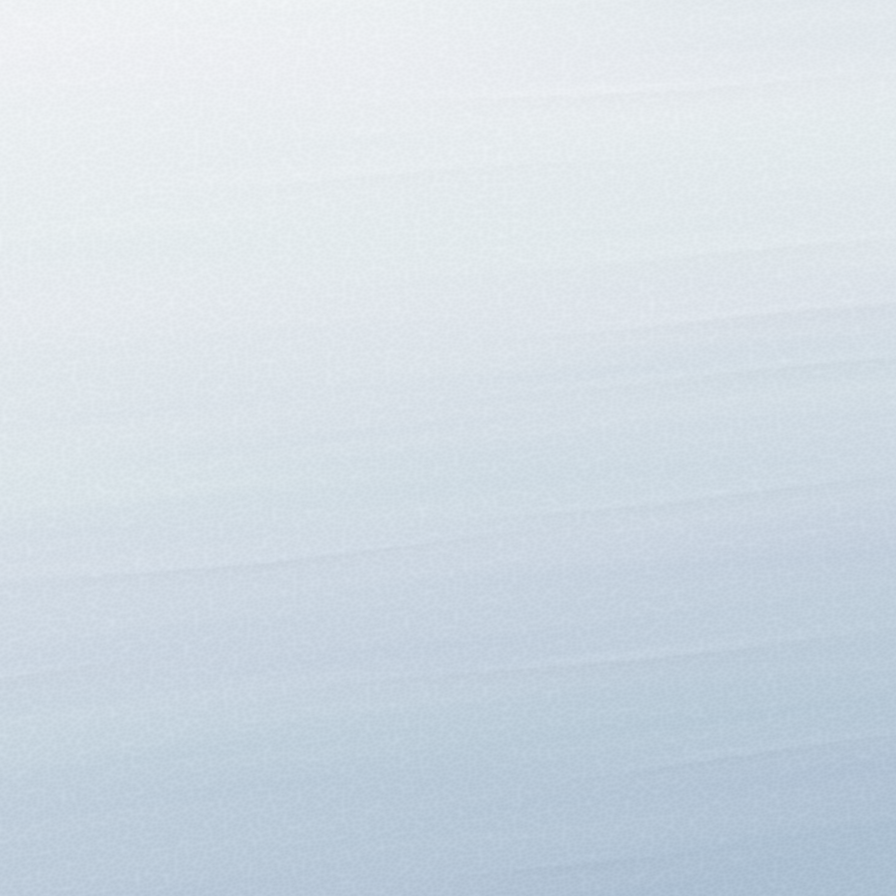
Give the GLSL for this texture, as a WebGL 2 fragment shader.

```glsl
#version 300 es
precision highp float;
// A pale snow slope in soft daylight, fading from warm white to blue shade.
// A colour ramp is bent by layered sines into wind streaks, then scored
// with faint one-sided creases and roughened by cellular grain.
uniform vec2 u_resolution;
out vec4 fragColor;

const vec3 SHADE = vec3(0.698, 0.770, 0.836);
const vec3 MID   = vec3(0.810, 0.853, 0.893);
const vec3 LIGHT = vec3(0.882, 0.910, 0.927);
const vec3 GLOW  = vec3(0.945, 0.954, 0.962);
const vec3 RAMP_STOPS = vec3(0.40, 0.67, 1.12);  // levels of MID, LIGHT, GLOW
const float FALL_LOW = 0.32;        // left to right darkening at the bottom
const float FALL_HIGH = 0.14;       // the same at the top
const float SLOPE_LOW = 0.13;       // streak slope at the bottom edge
const float SLOPE_HIGH = 0.05;      // streak slope at the top edge
const float STREAK_DEPTH = 0.058;
const float CREASE_DEPTH = 0.034;
const int   CREASES = 12;
const float FINE_CELLS = 215.0;
const float COARSE_CELLS = 95.0;
const float FINE_GRAIN = 0.041;
const float COARSE_GRAIN = 0.013;
const float TINT = 0.003;

vec2 hash2(vec2 p) {
  vec3 q = fract(p.xyx * vec3(0.1031, 0.1030, 0.0973));
  q += dot(q, q.yzx + 33.33);
  return fract((q.xx + q.yz) * q.zy);
}

// Distance to the nearest scattered point, roughly centred on zero.
float cellular(vec2 p) {
  vec2 cell = floor(p), local = fract(p);
  float nearest = 4.0;
  for (int y = -1; y <= 1; y++)
    for (int x = -1; x <= 1; x++) {
      vec2 offset = vec2(x, y);
      vec2 delta = offset + hash2(cell + offset + 7.0) - local;
      nearest = min(nearest, dot(delta, delta));
    }
  return sqrt(nearest) - 0.48;
}

// Long bands across s.y that swell and fade along s.x.
float streaks(vec2 s) {
  float sum = 0.0, frequency = 17.0, weight = 0.42;
  for (int i = 0; i < 7; i++) {
    float k = float(i);
    float bend = 1.3 * sin(s.x * (2.1 + 0.7 * k) + s.y * 11.0 + k * 2.4);
    float swell = 0.5 + 0.5 * sin(s.x * (3.0 + k) - s.y * (9.0 + 5.0 * k) + k * 4.1);
    sum += weight * swell * sin(s.y * frequency + bend + k * 1.9);
    frequency *= 1.58;
    weight *= 0.86;
  }
  return sum;
}

// Short lines with a crisp upper edge, a pale rim and a shadow fading down.
float creases(vec2 s) {
  float sum = 0.0;
  for (int i = 0; i < CREASES; i++) {
    vec2 r = hash2(vec2(float(i) * 3.7 + 1.0, 19.0));
    vec2 q = hash2(vec2(float(i) * 5.3 + 2.0, 43.0));
    float height = (float(i) + r.x) / float(CREASES);
    float wave = 0.004 * sin(s.x * 9.0 + r.y * 6.3);
    float d = s.y - height - wave;
    float reach = mix(0.12, 0.32, q.x);
    float along = (s.x - r.y) / reach;
    float fade = exp(-along * along);
    float shadow = exp(min(d, 0.0) / mix(0.006, 0.018, q.y));
    shadow *= 1.0 - smoothstep(-0.002, 0.003, d);
    float rim = exp(-pow((d - 0.006) / 0.005, 2.0));
    float strength = mix(1.0, 0.35, height) * mix(0.5, 1.0, q.x);
    sum += fade * strength * (0.4 * rim - shadow);
  }
  return sum;
}

vec3 snowRamp(float level) {
  vec3 c = mix(SHADE, MID, clamp(level / RAMP_STOPS.x, -0.15, 1.0));
  c = mix(c, LIGHT, smoothstep(RAMP_STOPS.x - 0.02, RAMP_STOPS.y + 0.02, level));
  return mix(c, GLOW, clamp((level - RAMP_STOPS.y) / (RAMP_STOPS.z - RAMP_STOPS.y), 0.0, 1.0));
}

void main() {
  vec2 uv = gl_FragCoord.xy / u_resolution;

  // Streak space: level lines tilt up to the right, more so lower down.
  float slope = mix(SLOPE_LOW, SLOPE_HIGH, uv.y);
  vec2 s = vec2(uv.x, uv.y - slope * (uv.x - 0.5));

  // Broad light, with a cooler patch in the upper right corner.
  float level = uv.y - mix(FALL_LOW, FALL_HIGH, uv.y) * (uv.x - 0.5);
  level -= 0.24 * smoothstep(0.3, 1.0, uv.x) * smoothstep(0.82, 1.0, uv.y);
  level += STREAK_DEPTH * streaks(s);
  vec3 color = snowRamp(level);

  // Faint drift between lavender and green-blue.
  float hue = sin(s.y * 21.0 + 1.2 * sin(s.x * 3.0)) + 0.5 * sin(s.y * 47.0 + s.x * 4.0);
  color += TINT * hue * vec3(0.7, -0.5, 0.4);

  color += CREASE_DEPTH * creases(s);

  // Grain, drawn out a little along the slope.
  float grain = FINE_GRAIN * cellular(s * FINE_CELLS * vec2(0.85, 1.1));
  grain += COARSE_GRAIN * cellular(s * COARSE_CELLS * vec2(0.6, 1.3) + 31.0);
  color += grain * mix(1.0, 0.65, uv.y);

  fragColor = vec4(clamp(color, 0.0, 1.0), 1.0);
}
```
